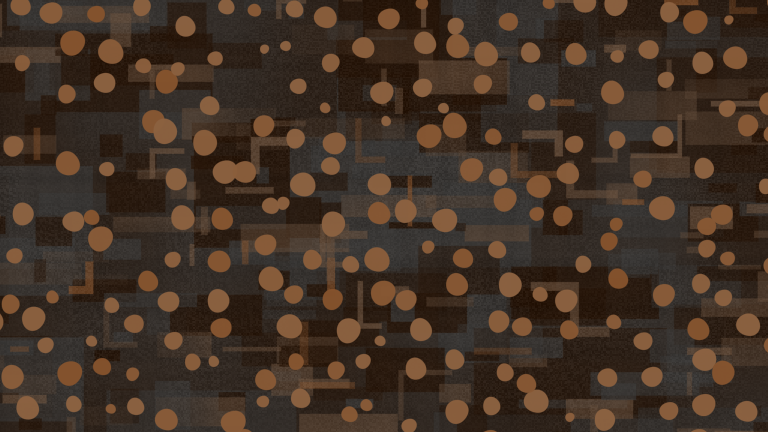
This background is drawn by a Shadertoy shader. Its source:

```glsl
float hash(vec2 p) {
    return fract(sin(dot(p, vec2(127.1, 311.7))) * 43758.5);
}

vec2 hash2(vec2 p) {
    return vec2(hash(p), hash(p + 37.3));
}

float valueNoise(vec2 p) {
    vec2 i = floor(p), f = fract(p);
    f = f * f * (3.0 - 2.0 * f);
    vec2 e = vec2(0.0, 1.0);
    return mix(mix(hash(i), hash(i + e.yx), f.x),
               mix(hash(i + e.xy), hash(i + e.yy), f.x), f.y);
}

float boxDistance(vec2 p, vec2 halfSize) {
    vec2 d = abs(p) - halfSize;
    return max(d.x, d.y);
}

float coverage(float dist, float blur) {
    return 1.0 - smoothstep(-blur, blur, dist);
}

// Translucent rectangles, one per grid cell, half sizes at most one cell
vec3 paintBlocks(vec3 color, vec2 uv, float cell, vec2 minHalf, vec2 maxHalf,
                 float share, vec3 inkA, vec3 inkB, float opacity, float seed, float blur) {
    vec2 home = floor(uv / cell);
    for (int j = -1; j <= 1; j++)
    for (int i = -1; i <= 1; i++) {
        vec2 id = home + vec2(i, j);
        vec2 key = id + seed;
        if (hash(key + 5.1) > share) continue;
        vec2 center = (id + hash2(key)) * cell;
        vec2 halfSize = mix(minHalf, maxHalf, hash2(key + 11.7));
        vec3 ink = mix(inkA, inkB, step(0.5, hash(key + 19.9)));
        float alpha = opacity * mix(0.5, 1.0, hash(key + 23.3));
        color = mix(color, ink, alpha * coverage(boxDistance(uv - center, halfSize), blur));
    }
    return color;
}

// Thin corner brackets: a horizontal bar joined to a vertical one
vec3 paintBrackets(vec3 color, vec2 uv, float cell, float share,
                   vec3 inkA, vec3 inkB, float seed, float blur) {
    vec2 home = floor(uv / cell);
    for (int j = -1; j <= 1; j++)
    for (int i = -1; i <= 1; i++) {
        vec2 id = home + vec2(i, j);
        vec2 key = id + seed;
        if (hash(key + 5.1) > share) continue;
        vec2 p = uv - (id + hash2(key)) * cell;
        p *= sign(hash2(key + 7.7) - 0.5);
        vec2 arm = mix(vec2(0.02), vec2(0.07, 0.06), hash2(key + 13.1));
        float thick = mix(0.005, 0.011, hash(key + 17.9));
        float bar = boxDistance(p - vec2(arm.x - thick, 0.0), vec2(arm.x, thick));
        float post = boxDistance(p - vec2(0.0, arm.y - thick), vec2(thick, arm.y));
        float joined = hash(key + 29.3);
        float dist = joined < 0.4 ? bar : joined < 0.6 ? post : min(bar, post);
        vec3 ink = mix(inkA, inkB, step(0.75, hash(key + 31.1)));
        float alpha = mix(0.3, 0.75, hash(key + 41.3));
        color = mix(color, ink, alpha * coverage(dist, blur));
    }
    return color;
}

// Slightly uneven round spots on a jittered grid
vec3 paintSpots(vec3 color, vec2 uv, float cell, vec3 inkA, vec3 inkB, float blur) {
    vec2 home = floor(uv / cell);
    for (int j = -1; j <= 1; j++)
    for (int i = -1; i <= 1; i++) {
        vec2 id = home + vec2(i, j);
        vec2 key = id + 71.0;
        if (hash(key + 3.3) > 0.86) continue;
        vec2 p = uv - (id + 0.5 + 0.75 * (hash2(key) - 0.5)) * cell;
        float radius = mix(0.008, 0.029, sqrt(hash(key + 9.1)));
        float angle = atan(p.y, p.x), phase = 6.283 * hash(key + 15.7);
        radius *= 1.0 + 0.04 * sin(2.0 * angle + phase) + 0.025 * sin(3.0 * angle - phase);
        vec3 ink = mix(inkA, inkB, pow(hash(key + 21.1), 2.0));
        color = mix(color, ink, 0.97 * coverage(length(p) - radius, blur));
    }
    return color;
}

void mainImage(out vec4 fragColor, in vec2 fragCoord) {
    vec2 uv = fragCoord / iResolution.y;
    float blur = 0.75 / iResolution.y;
    vec3 slate = vec3(0.225, 0.22, 0.215), umber = vec3(0.145, 0.075, 0.025);
    vec3 taupe = vec3(0.41, 0.315, 0.24), rust = vec3(0.52, 0.32, 0.17);
    vec3 copper = vec3(0.55, 0.385, 0.255);

    // Dark patchwork
    vec3 color = mix(umber, slate, 0.3 + 0.5 * valueNoise(uv * 4.0));
    color = paintBlocks(color, uv, 0.30, vec2(0.06, 0.03), vec2(0.28, 0.18), 0.95, slate, umber, 0.75, 3.0, blur);
    color = paintBlocks(color, uv, 0.15, vec2(0.02, 0.01), vec2(0.13, 0.06), 0.85, slate, umber, 0.75, 17.0, blur);

    // Lighter blocks, gathered in loose clusters
    float cluster = mix(0.35, 1.0, smoothstep(0.25, 0.6, valueNoise(uv * 3.0 + 8.0)));
    color = paintBlocks(color, uv, 0.19, vec2(0.02, 0.01), vec2(0.13, 0.04), 0.9, taupe, taupe * 0.9, 0.65 * cluster, 29.0, blur);
    color = paintBlocks(color, uv, 0.13, vec2(0.01, 0.006), vec2(0.07, 0.03), 0.5, umber, slate, 0.8, 43.0, blur);
    color = paintBrackets(color, uv, 0.15, 0.6, taupe, rust, 53.0, blur);

    // Woven bands and grain
    float weave = valueNoise(vec2(uv.x * 38.0, 2.5)) + valueNoise(vec2(7.5, uv.y * 46.0));
    color *= 0.9 + 0.1 * weave;
    float grain = hash(floor(uv * 288.0)) - 0.5;
    color += 0.045 * grain * (0.4 + valueNoise(uv * 9.0));

    color = paintSpots(color, uv, 0.092, copper, rust, blur);
    fragColor = vec4(clamp(color, 0.0, 1.0), 1.0);
}
```
